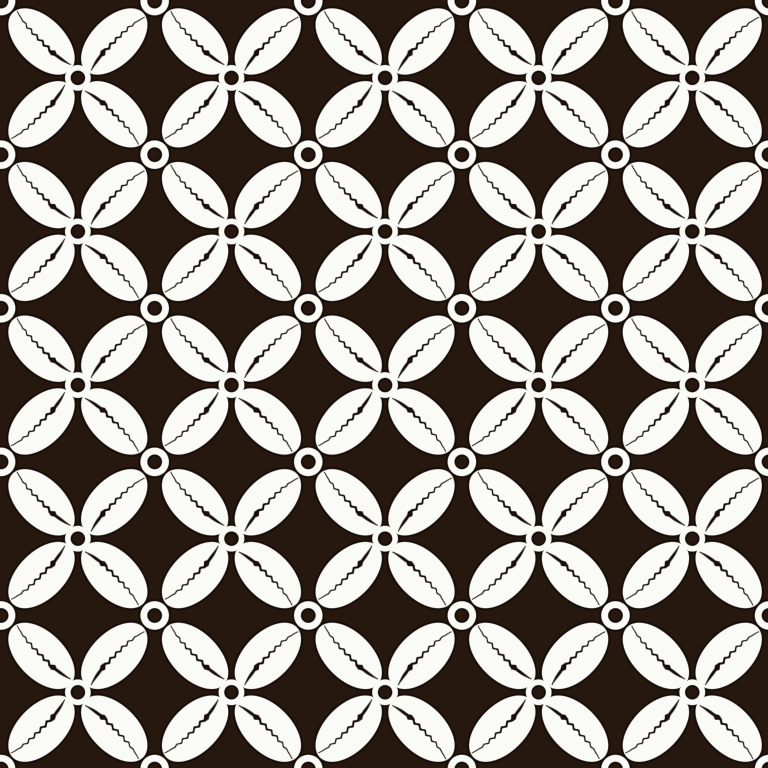
A WebGL 2 fragment shader for this pattern:

```glsl
#version 300 es
precision highp float;
// Five by five lattice of four-petalled cowrie flowers with rings between them, white on dark brown.

uniform vec2 u_resolution;
out vec4 fragColor;

// Approximate signed distance to an axis-aligned ellipse.
float ellipse(vec2 p, vec2 radii) {
    float k0 = length(p / radii);
    float k1 = length(p / (radii * radii));
    return k0 * (k0 - 1.0) / max(k1, 0.001);
}

// Turn any quadrant onto the first one by quarter rotations.
vec2 foldQuarter(vec2 p) {
    if (p.x * p.y < 0.0) p = vec2(p.y, -p.x);
    return p.x + p.y < 0.0 ? -p : p;
}

// Jagged opening of a shell: x runs outward along the petal, y across it.
float slit(vec2 p) {
    float u = clamp((p.x - 0.095) / 0.49, 0.0, 1.0);
    float bend = 2.0 * u - 1.0;
    float ripple = smoothstep(0.18, 0.35, u) * (1.0 - smoothstep(0.72, 0.95, u));
    float spine = 0.027 * bend * bend * abs(bend) + 0.007 * ripple * sin(p.x * 118.0);
    float halfWidth = mix(0.0115, 0.0025, u) * smoothstep(-0.08, 0.2, u);
    float tooth = 0.017 * max(0.0, 1.0 - abs(p.x - 0.23) / 0.022);
    float across = p.y - spine;
    float d = max(across - halfWidth - 0.3 * tooth, -across - halfWidth - tooth);
    return max(0.8 * d, abs(p.x - 0.34) - 0.245);
}

void main() {
    vec2 uv = gl_FragCoord.xy / u_resolution;
    vec2 cell = fract(uv * 5.0 - vec2(0.007, -0.007)) - 0.5;
    float pixel = 5.0 / min(u_resolution.x, u_resolution.y);

    // Petal axes lie on the diagonals
    vec2 quarter = foldQuarter(cell);
    vec2 petal = vec2(quarter.x + quarter.y, quarter.x - quarter.y) * 0.70711;
    float shape = ellipse(petal - vec2(0.335, 0.0), vec2(0.265, 0.152));

    // Flower hub, and the rings at the cell corners
    float hub = length(cell);
    float corner = length(0.5 - abs(cell));
    shape = min(shape, hub - 0.084);
    shape = min(shape, abs(corner - 0.0705) - 0.0225);

    // Cut the shell openings and the hub dot
    shape = max(shape, -slit(petal));
    shape = max(shape, 0.047 - hub);

    // The brown deepens in a narrow band beside the white
    vec3 brown = vec3(0.15, 0.09, 0.06);
    vec3 deepBrown = vec3(0.09, 0.05, 0.03);
    vec3 white = vec3(0.98, 0.98, 0.97);
    vec3 ground = mix(deepBrown, brown, smoothstep(0.008, 0.018, shape));
    float cover = 1.0 - smoothstep(-0.8 * pixel, 0.8 * pixel, shape);
    fragColor = vec4(mix(ground, white, cover), 1.0);
}
```
